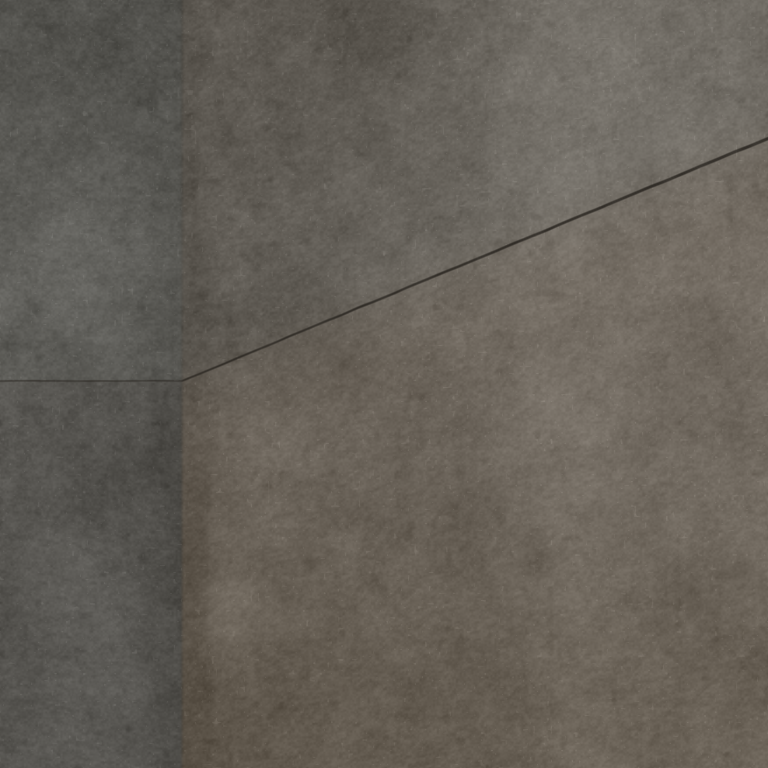
Reproduce this texture procedurally as a three.js fragment shader.

```glsl
varying vec2 vUv;

float hash(vec2 p) {
  vec3 q = fract(vec3(p.xyx) * 0.1031);
  q += dot(q, q.yzx + 33.33);
  return fract((q.x + q.y) * q.z);
}

float noise(vec2 p) {
  vec2 i = floor(p), f = fract(p);
  f = f * f * (3.0 - 2.0 * f);
  return mix(mix(hash(i), hash(i + vec2(1.0, 0.0)), f.x),
             mix(hash(i + vec2(0.0, 1.0)), hash(i + 1.0), f.x), f.y);
}

float fbm(vec2 p) {
  float sum = 0.0, gain = 0.5;
  for (int i = 0; i < 5; i++) {
    sum += gain * (noise(p) - 0.5);
    p = mat2(1.6, 1.2, -1.2, 1.6) * p + 17.3;
    gain *= 0.58;
  }
  return sum;
}

// Soft elliptical stain, 1 at its centre
float stain(vec2 p, vec2 centre, vec2 radius) {
  vec2 d = (p - centre) / radius;
  return exp(-dot(d, d));
}

void main() {
  vec2 p = vUv;
  float corner = 0.237;
  float rightWall = smoothstep(corner - 0.003, corner + 0.003, p.x);
  float along = max(p.x - corner, 0.0);
  float seamDistance = (p.y - 0.504 - 0.414 * along) * mix(1.0, 0.924, rightWall);
  float upper = smoothstep(-0.002, 0.002, seamDistance);
  float upperSoft = smoothstep(-0.10, 0.07, seamDistance);

  // Base tones of the four panels
  vec3 left = mix(vec3(0.335, 0.328, 0.311), vec3(0.352, 0.349, 0.331), upper);
  vec3 rightLow = mix(vec3(0.383, 0.351, 0.308), vec3(0.420, 0.391, 0.354),
                      smoothstep(0.0, 0.5, p.y));
  rightLow += 0.035 * smoothstep(0.45, 1.0, p.x);
  vec3 rightHigh = mix(vec3(0.362, 0.345, 0.318), vec3(0.440, 0.423, 0.394),
                       smoothstep(0.25, 0.8, p.x));
  vec3 right = mix(rightLow, rightHigh, mix(upper, upperSoft, 0.7));
  vec3 colour = mix(left, right, rightWall);

  // Broad worn and darkened areas
  float leftTone = 0.050 * stain(p, vec2(0.10, 0.64), vec2(0.10, 0.11))
    - 0.030 * stain(p, vec2(0.10, 1.0), vec2(0.2, 0.14))
    - 0.025 * stain(p, vec2(0.18, 0.37), vec2(0.07, 0.12))
    - 0.040 * stain(p, vec2(0.06, 0.555), vec2(0.10, 0.017))
    + 0.030 * stain(p, vec2(0.15, 0.56), vec2(0.05, 0.012))
    + 0.020 * stain(p, vec2(0.07, 0.2), vec2(0.10, 0.12));
  float rightTone = 0.030 * stain(p, vec2(0.33, 0.7), vec2(0.08, 0.10))
    + 0.045 * stain(p, vec2(0.31, 0.2), vec2(0.05, 0.08))
    + 0.030 * stain(p, vec2(0.74, 0.86), vec2(0.09, 0.2))
    + 0.025 * stain(p, vec2(0.73, 0.53), vec2(0.08, 0.16))
    + 0.030 * stain(p, vec2(0.77, 0.13), vec2(0.06, 0.13))
    - 0.030 * stain(p, vec2(0.50, 0.97), vec2(0.15, 0.08))
    - 0.030 * stain(p, vec2(0.58, 0.33), vec2(0.09, 0.06))
    - 0.035 * stain(p, vec2(0.70, 0.27), vec2(0.025, 0.02))
    - 0.030 * stain(p, vec2(0.92, 0.52), vec2(0.05, 0.09))
    - 0.025 * stain(p, vec2(0.42, 0.53), vec2(0.09, 0.05));
  colour += mix(leftTone, rightTone, rightWall);

  // Cloudy mottling, brushed vertical wear and small pores
  vec2 slanted = vec2(p.x, p.y - 0.25 * along);
  colour += 0.065 * fbm(p * vec2(8.0, 6.0) + 4.0);
  colour += 0.065 * fbm(p * 27.0 + 31.0);
  colour += 0.025 * fbm(p * vec2(20.0, 5.0) + 60.0);
  colour += 0.028 * (noise(slanted * vec2(110.0, 150.0)) - 0.5);
  colour -= 0.030 * smoothstep(0.75, 1.0, noise(p * 60.0 + 43.0));

  // Fine grain and sparse pale flecks
  colour += 0.034 * (noise(slanted * vec2(210.0, 270.0) + 5.0) - 0.5);
  colour += 0.030 * (noise(p * 400.0 + 9.0) - 0.5);
  colour += 0.045 * smoothstep(0.85, 1.0, noise(p * 220.0 + 80.0));

  // Shaded fold between the walls, with a ragged plaster edge
  float fold = p.x - corner;
  float ragged = 0.032 + 0.035 * fbm(vec2(p.x * 30.0, p.y * 13.0));
  float strip = 1.0 - smoothstep(ragged - 0.012, ragged + 0.012, fold);
  colour -= mix(0.036, 0.018, upper) * rightWall * strip;
  colour -= 0.016 * (1.0 - rightWall) * smoothstep(-0.06, 0.0, fold);
  colour -= 0.016 * (1.0 - smoothstep(0.0, 0.004, abs(fold)));

  // Dark seam, thinning and fading towards the corner
  float halfWidth = mix(0.0005, 0.0007 + 0.0010 * along, rightWall);
  float wander = 0.0007 * (noise(vec2(p.x * 45.0, 3.0)) - 0.5);
  float seam = 1.0 - smoothstep(halfWidth - 0.0008, halfWidth + 0.0019,
                                abs(seamDistance + wander));
  float depth = mix(0.62, 0.85, rightWall) + 0.16 * (noise(vec2(p.x * 70.0, 8.0)) - 0.5);
  colour = mix(colour, vec3(0.17, 0.155, 0.135), seam * depth);

  gl_FragColor = vec4(colour, 1.0);
}
```
